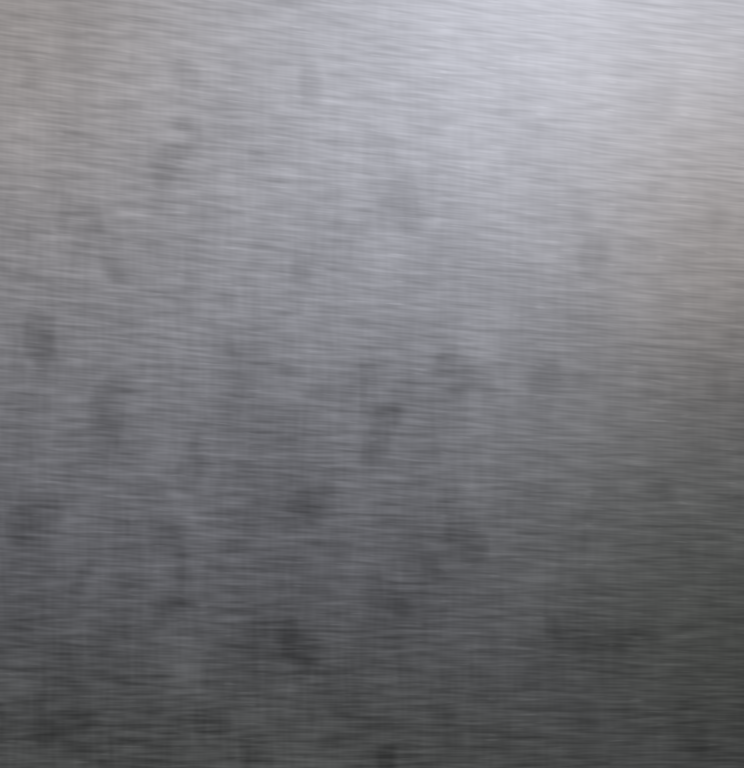
A Shadertoy shader for this texture:

```glsl
const vec3 COOL_STEEL = vec3(0.985, 0.992, 1.040);
const vec3 WARM_STEEL = vec3(1.020, 0.990, 0.985);
const vec3 DARK_STEEL = vec3(0.990, 1.010, 0.985);

float hash(vec2 cell) {
    vec3 q = fract(cell.xyx * vec3(0.1031, 0.1030, 0.0973));
    q += dot(q, q.yzx + 33.33);
    return fract((q.x + q.y) * q.z);
}

vec2 gradientAt(vec2 cell) {
    float angle = 6.2832 * hash(cell);
    return vec2(cos(angle), sin(angle));
}

// Gradient noise, roughly -0.7 to 0.7
float gradientNoise(vec2 p) {
    vec2 cell = floor(p);
    vec2 f = p - cell;
    vec2 w = f * f * f * (f * (f * 6.0 - 15.0) + 10.0);
    vec2 e = vec2(1.0, 0.0);
    float a = dot(gradientAt(cell), f);
    float b = dot(gradientAt(cell + e.xy), f - e.xy);
    float c = dot(gradientAt(cell + e.yx), f - e.yx);
    float d = dot(gradientAt(cell + e.xx), f - e.xx);
    return mix(mix(a, b, w.x), mix(c, d, w.x), w.y);
}

float fbm(vec2 p, float gain, int octaves) {
    float sum = 0.0;
    float amplitude = 1.0;
    for (int i = 0; i < octaves; i++) {
        sum += amplitude * gradientNoise(p);
        p = p * 1.93 + vec2(17.3, 41.7);
        amplitude *= gain;
    }
    return sum;
}

float softSpot(vec2 p, vec2 centre, vec2 radius) {
    vec2 d = (p - centre) / radius;
    return exp(-dot(d, d));
}

// Broad light falling from the upper right
float sheen(vec2 uv) {
    float light = mix(0.285, 0.645, smoothstep(-0.06, 0.98, uv.y));
    light += 0.15 * softSpot(uv, vec2(0.75, 1.04), vec2(0.36, 0.38));
    light -= 0.07 * softSpot(uv, vec2(-0.05, 0.95), vec2(0.30, 0.45));
    light -= 0.07 * softSpot(uv, vec2(1.06, 0.35), vec2(0.24, 0.42));
    return light;
}

// Hairlines that tilt more toward the top
float brushing(vec2 p, float tilt) {
    vec2 q = vec2(p.x, p.y + tilt * p.x * p.y);
    float bands = fbm(q * vec2(7.0, 62.0), 0.8, 2);
    float hairs = fbm(q * vec2(15.0, 150.0) + 9.0, 0.85, 2);
    return 0.4 * bands + hairs;
}

// Sparse thin scratches that catch the light
float glints(vec2 p, float tilt) {
    vec2 q = vec2(p.x, p.y + tilt * p.x * p.y);
    return smoothstep(0.34, 0.62, gradientNoise(q * vec2(32.0, 190.0) + 70.0));
}

vec3 steelTint(vec2 uv) {
    float warmth = max(softSpot(uv, vec2(0.0, 1.0), vec2(0.28, 0.40)),
                       softSpot(uv, vec2(1.0, 0.62), vec2(0.20, 0.30)));
    float shade = max(smoothstep(0.30, -0.05, uv.y) * 0.75,
                      softSpot(uv, vec2(1.0, 0.15), vec2(0.30, 0.28)));
    vec3 tint = mix(COOL_STEEL, WARM_STEEL, warmth);
    return mix(tint, DARK_STEEL, shade);
}

void mainImage(out vec4 fragColor, in vec2 fragCoord) {
    vec2 uv = fragCoord / iResolution.xy;
    vec2 p = fragCoord / iResolution.y;
    float tilt = 0.13;

    // Wear is stronger on the left and weaker under the bright sheen
    float wear = mix(1.0, 0.5, smoothstep(0.45, 0.95, uv.x));
    wear *= mix(1.0, 0.7, smoothstep(0.6, 1.0, uv.y));

    // Smudges, darker spots and a faint upright weave
    float clouds = fbm(p * vec2(7.0, 5.5) + 3.0, 0.65, 3);
    float spots = smoothstep(0.18, 0.60, fbm(p * vec2(11.0, 9.0) + 31.0, 0.45, 3));
    float weave = fbm(p * vec2(95.0, 16.0) + 5.0, 0.7, 2);

    float light = sheen(uv);
    light += wear * (0.045 * clouds - 0.055 * spots + 0.016 * weave);
    light += mix(0.65, 1.0, wear) * 0.060 * brushing(p, tilt);
    light += 0.030 * glints(p, tilt);

    fragColor = vec4(clamp(light * steelTint(uv), 0.0, 1.0), 1.0);
}
```
